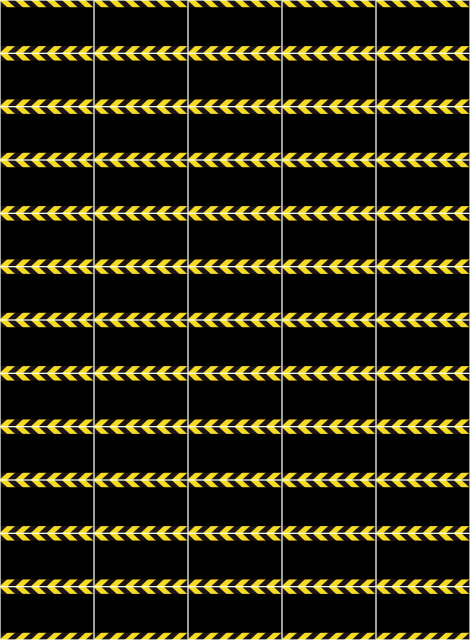
This pattern is drawn by a WebGL 2 fragment shader. Its source:

```glsl
#version 300 es
precision highp float;
// Sheet of black labels, 5 across and 12 down, parted by thin pale lines.
// Each label has a hazard band along its top and bottom; mirroring the
// slant about every row line turns neighbouring bands into chevrons.

uniform vec2 u_resolution;
out vec4 outColor;

const vec2 LABELS = vec2(5.0, 12.0);
const float STRIPES_PER_LABEL = 6.0;
const float STRIPE_PHASE = 0.20;      // yellow centre, in stripe periods
const float BAND_HEIGHT = 0.0113;     // lengths are in canvas heights
const float LINE_HALF_WIDTH = 0.00098;
const float SLANT = 1.08;             // sideways run per unit of height

const vec3 LABEL_BLACK = vec3(0.0);
const vec3 STRIPE_DARK = vec3(0.11, 0.08, 0.08);
const vec3 STRIPE_YELLOW = vec3(0.96, 0.86, 0.14);
const vec3 LINE_WHITE = vec3(1.0, 1.0, 0.98);

// Coverage of a shape from its signed distance, negative inside.
float coverage(float dist, float pixel) {
    return clamp(0.5 - dist / pixel, 0.0, 1.0);
}

// Distance from x to the nearest multiple of period.
float repeatDistance(float x, float period) {
    return abs(x - period * floor(x / period + 0.5));
}

// Signed distance to slanted stripes that fill half of each period.
float slantedStripes(vec2 p, float period, float slant, float phase) {
    float along = p.x - slant * p.y - phase * period;
    return (repeatDistance(along, period) - 0.25 * period) / sqrt(1.0 + slant * slant);
}

void main() {
    float pixel = 1.0 / u_resolution.y;
    vec2 p = gl_FragCoord.xy * pixel;
    vec2 label = vec2(u_resolution.x * pixel, 1.0) / LABELS;

    // Distances to the nearest column and row lines
    float toColumn = repeatDistance(p.x, label.x);
    float toRow = repeatDistance(p.y, label.y);

    // Hazard bands on both sides of each row line
    float period = label.x / STRIPES_PER_LABEL;
    float stripe = slantedStripes(vec2(p.x, toRow), period, SLANT, STRIPE_PHASE);
    vec3 band = mix(STRIPE_DARK, STRIPE_YELLOW, coverage(stripe, pixel));
    vec3 color = mix(LABEL_BLACK, band, coverage(toRow - BAND_HEIGHT, pixel));

    // Pale lines between labels
    float line = min(toColumn, toRow) - LINE_HALF_WIDTH;
    color = mix(color, LINE_WHITE, coverage(line, pixel));

    outColor = vec4(color, 1.0);
}
```
